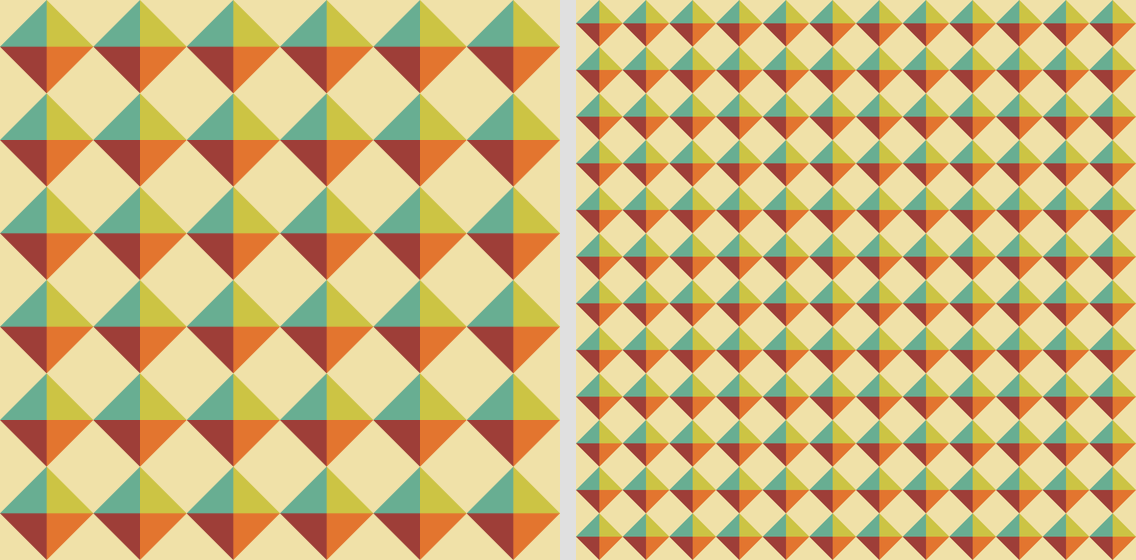
Left: one tile. Right: repeated 2 by 2.
A WebGL 2 fragment shader for this pattern:

```glsl
#version 300 es
precision highp float;
// Draws a 6 by 6 grid of touching diamonds, each split into four coloured quarters on cream.

uniform vec2 u_resolution;
out vec4 fragColor;

const float REPEATS = 6.0;

const vec3 CREAM   = vec3(0.941, 0.882, 0.659);
const vec3 TEAL    = vec3(0.408, 0.682, 0.573);
const vec3 OLIVE   = vec3(0.800, 0.769, 0.267);
const vec3 MAROON  = vec3(0.620, 0.243, 0.220);
const vec3 ORANGE  = vec3(0.890, 0.459, 0.184);

// Signed distance to a diamond with the given half diagonal
float diamondDistance(vec2 p, float halfDiagonal) {
    return (abs(p.x) + abs(p.y) - halfDiagonal) * sqrt(0.5);
}

// Share of a pixel on the positive side of an edge
float coverage(float signedDistance, float pixelSize) {
    return clamp(0.5 + signedDistance / pixelSize, 0.0, 1.0);
}

// Four colours meeting at the cell centre
vec3 quarterColour(vec2 p, float pixelSize) {
    float right = coverage(p.x, pixelSize);
    float top = coverage(p.y, pixelSize);
    return mix(mix(MAROON, ORANGE, right), mix(TEAL, OLIVE, right), top);
}

void main() {
    // Cell coordinates, centred on each diamond
    vec2 uv = gl_FragCoord.xy / u_resolution;
    vec2 cell = fract(uv * REPEATS) - 0.5;
    float pixelSize = REPEATS / min(u_resolution.x, u_resolution.y);

    // Diamond over the plain ground
    float inside = coverage(-diamondDistance(cell, 0.5), pixelSize);
    vec3 colour = mix(CREAM, quarterColour(cell, pixelSize), inside);
    fragColor = vec4(colour, 1.0);
}
```
